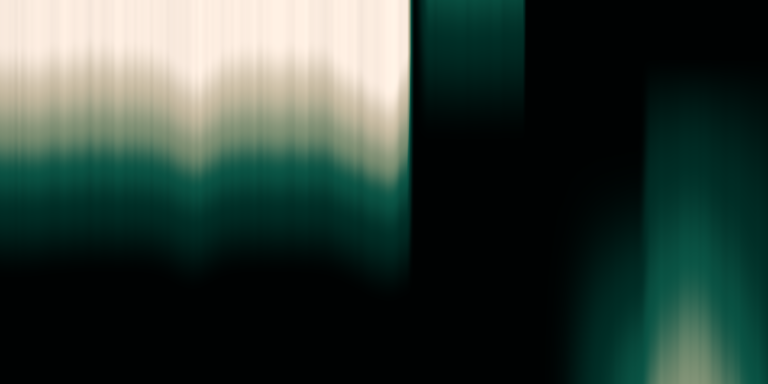
This background is drawn by a WebGL 1 fragment shader. Its source:

```glsl
precision highp float;
// Hanging curtains of light on black: a tall cream-to-green one on the left,
// a short green one beside it, and a glow rising from the lower right.
// Each yields a light level, streaked vertically and tinted by one colour ramp.

uniform vec2 u_resolution;

#define CURTAIN_EDGE 0.535
#define SHORT_EDGE 0.684
#define GLOW_EDGE 0.836
#define GLOW_CENTER 0.9
#define CURTAIN_REACH 0.72
#define STREAK_STRENGTH 0.075

float hash(float n) {
  return fract(sin(n * 127.1) * 43758.5453);
}

float noise(float x) {
  float cell = floor(x);
  float f = fract(x);
  return mix(hash(cell), hash(cell + 1.0), f * f * (3.0 - 2.0 * f));
}

float bump(float x, float center, float width) {
  float d = (x - center) / width;
  return exp(-d * d);
}

// Fine vertical threads, centred on zero
float streaks(float x) {
  float sum = 0.0;
  float frequency = 45.0;
  float weight = 0.5;
  for (int i = 0; i < 3; i++) {
    sum += weight * (noise(x * frequency + 7.0 * float(i)) - 0.5);
    frequency *= 2.3;
    weight *= 0.75;
  }
  return sum;
}

// Light level to colour, from black through green and sage to cream
vec3 ramp(float level) {
  vec3 black = vec3(0.0, 0.008, 0.008);
  vec3 deepGreen = vec3(0.0, 0.18, 0.15);
  vec3 green = vec3(0.04, 0.33, 0.27);
  vec3 sage = vec3(0.47, 0.55, 0.44);
  vec3 beige = vec3(0.78, 0.73, 0.63);
  vec3 cream = vec3(0.99, 0.93, 0.88);
  vec3 color = mix(black, deepGreen, smoothstep(0.0, 0.32, level));
  color = mix(color, green, smoothstep(0.28, 0.47, level));
  color = mix(color, sage, smoothstep(0.44, 0.62, level));
  color = mix(color, beige, smoothstep(0.58, 0.81, level));
  return mix(color, cream, smoothstep(0.76, 1.0, level));
}

// Tall curtain: brighter folds hang lower, most of all near the top
float tallCurtain(float x, float depth) {
  float folds = 0.03 * bump(x, 0.02, 0.05)
              + 0.09 * bump(x, 0.25, 0.035)
              + 0.15 * bump(x, 0.505, 0.055);
  float drop = folds * mix(1.0, 0.5, clamp(depth * 2.0, 0.0, 1.0));
  float level = clamp((CURTAIN_REACH + drop - depth) / 0.62, 0.0, 1.1);
  float rim = 1.0 - 0.12 * smoothstep(CURTAIN_EDGE - 0.03, CURTAIN_EDGE, x);
  return level * rim
       * (1.0 - smoothstep(CURTAIN_EDGE - 0.006, CURTAIN_EDGE + 0.006, x));
}

// Short curtain: dim green fading out by a third of the height
float shortCurtain(float x, float depth) {
  float inside = smoothstep(CURTAIN_EDGE, CURTAIN_EDGE + 0.025, x)
               * (1.0 - smoothstep(SHORT_EDGE - 0.004, SHORT_EDGE + 0.003, x));
  return inside * 0.4 * clamp(1.0 - depth / 0.38, 0.0, 1.0);
}

// Rising glow: a bright column with a softer skirt on its left
float risingGlow(float x, float depth) {
  float rise = pow(clamp((depth - 0.15) / 0.85, 0.0, 1.0), 0.7);
  float column = 0.61 * rise * bump(x, GLOW_CENTER, 0.145);
  float skirt = 0.45 * smoothstep(0.69, GLOW_EDGE, x)
              * smoothstep(0.3, 1.05, depth);
  return mix(skirt, column, smoothstep(GLOW_EDGE - 0.006, GLOW_EDGE + 0.012, x));
}

void main() {
  vec2 uv = gl_FragCoord.xy / u_resolution;
  float depth = 1.0 - uv.y;
  float level = tallCurtain(uv.x, depth) + shortCurtain(uv.x, depth)
              + risingGlow(uv.x, depth);
  float thread = streaks(uv.x);
  level *= 1.0 + STREAK_STRENGTH * thread;
  vec3 color = ramp(level) * (1.0 + STREAK_STRENGTH * thread);
  gl_FragColor = vec4(color, 1.0);
}
```
